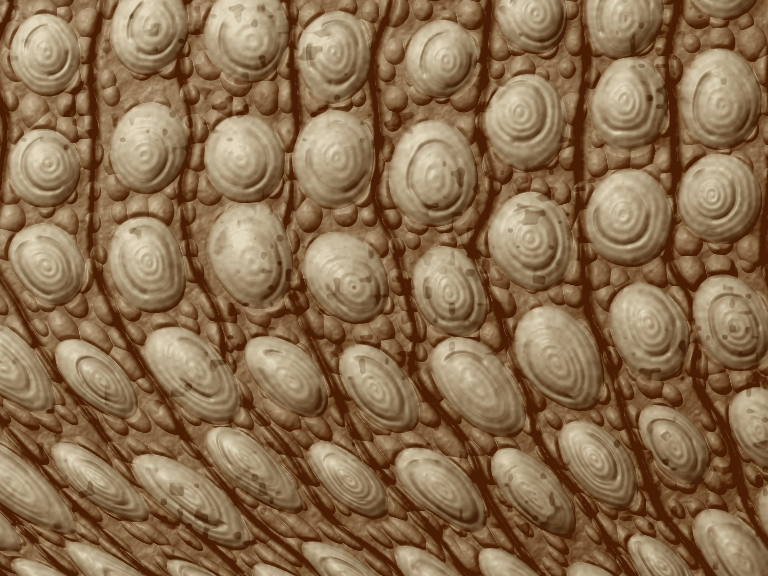
Write a WebGL 1 fragment shader that draws this texture.

```glsl
precision highp float;
// Knobbly reptile hide: columns of large domed scales with small beads between.
// A height field of jittered domes, beads and seams is lit from the upper left,
// and the resulting tone is mapped from dark umber to pale ivory.
uniform vec2 u_resolution;

float hash(vec2 p) {
  return fract(sin(dot(p, vec2(127.1, 311.7))) * 43758.5);
}

float noise(vec2 p) {
  vec2 i = floor(p), f = fract(p);
  f = f * f * (3.0 - 2.0 * f);
  return mix(mix(hash(i), hash(i + vec2(1.0, 0.0)), f.x),
             mix(hash(i + vec2(0.0, 1.0)), hash(i + 1.0), f.x), f.y);
}

float fbm(vec2 p) {
  return 0.55 * noise(p) + 0.3 * noise(p * 2.1 + 7.3) + 0.15 * noise(p * 4.3 + 3.1);
}

// Rounded profile: 1 at the middle, 0 at distance 1
float dome(float d) {
  float e = max(1.0 - d * d, 0.0);
  return e * (1.45 - 0.45 * e);
}

// Columns hang straight at the top and lean to the right lower down
vec2 hang(vec2 p) {
  float sag = max(0.62 - p.y, 0.0);
  vec2 wobble = vec2(noise(p * 9.0), noise(p * 9.0 + 31.0)) - 0.5;
  return p + 0.016 * wobble - vec2(sag * sag * (1.3 - 0.6 * p.x), 0.0);
}

// Small beads in a jittered grid
float beads(vec2 q) {
  vec2 b = q / vec2(0.044, 0.05);
  float height = 0.0;
  for (int j = -1; j <= 1; j++) {
    for (int i = -1; i <= 1; i++) {
      vec2 cell = floor(b) + vec2(float(i), float(j));
      vec2 jitter = vec2(hash(cell + 2.0), hash(cell + 5.0)) - 0.5;
      float size = mix(0.3, 0.64, hash(cell + 8.0));
      height = max(height, size * dome(length(b - cell - 0.5 - 0.6 * jitter) / size));
    }
  }
  return height;
}

// Returns height, large scale coverage and dirt
vec3 relief(vec2 p) {
  vec2 q = hang(p);
  const vec2 pitch = vec2(0.168, 0.192);
  float nearest = 9.0, capDist = 9.0, seed = 0.0;
  vec2 local = vec2(0.0);
  for (int i = -1; i <= 1; i++) {
    float column = floor(q.x / pitch.x) + float(i);
    float shift = hash(vec2(column, 7.0));
    for (int j = -1; j <= 1; j++) {
      vec2 cell = vec2(column, floor(q.y / pitch.y - shift) + float(j));
      vec2 jitter = vec2(0.14, 0.2) * (vec2(hash(cell), hash(cell + 9.0)) - 0.5);
      vec2 o = q - (cell + vec2(0.5, 0.5 + shift) + jitter) * pitch;
      float radius = mix(0.064, 0.084, hash(cell + 4.0));
      o *= vec2(1.1, 0.94) / radius;
      float d = length(o);
      if (d < nearest) {
        nearest = d;
        local = o;
        seed = hash(cell + 13.0);
        vec2 lean = vec2(hash(cell + 17.0), hash(cell + 21.0)) - 0.5;
        capDist = length(o - 0.35 * lean) / mix(0.5, 0.68, seed);
      }
    }
  }
  float scale = 1.0 - smoothstep(0.9, 1.04, nearest);

  // Broken ring around the raised cap of each scale
  float broken = smoothstep(0.38, 0.62, noise(local * 1.7 + seed * 50.0));
  float ring = exp(-pow((capDist - 1.1) * 8.0, 2.0)) * broken * scale;
  float height = 0.04 * dome(nearest) + 0.009 * dome(capDist) - 0.005 * ring;
  height += 0.0007 * scale * sin(capDist * 19.0 + 5.0 * noise(local * 2.0 + seed * 20.0));

  // Beads, wrinkled skin and the seams between columns
  float gap = smoothstep(0.9, 1.12, nearest);
  height += gap * 0.031 * beads(q);
  float across = q.x / pitch.x + 0.25 * (noise(vec2(floor(q.x / pitch.x + 0.5) * 5.0, q.y * 9.0)) - 0.5);
  float seam = exp(-pow(abs(fract(across + 0.5) - 0.5) * 22.0, 2.0)) * gap;
  height -= 0.014 * seam;
  height += 0.006 * (fbm(p * 45.0) - 0.5) * mix(1.0, 0.4, scale);
  return vec3(height, scale, max(seam, 0.6 * ring));
}

void main() {
  vec2 p = gl_FragCoord.xy / u_resolution.y;
  float eps = 0.002;
  vec3 here = relief(p);
  vec2 slope = vec2(relief(p + vec2(eps, 0.0)).x, relief(p + vec2(0.0, eps)).x) - here.x;
  vec3 normal = normalize(vec3(-slope / eps, 1.0));

  // Diffuse light, wet gloss and a short cast shadow
  vec3 light = normalize(vec3(-0.5, 0.65, 0.85));
  float diffuse = max(dot(normal, light), 0.0);
  float gloss = pow(max(dot(normal, normalize(light + vec3(0.0, 0.0, 1.0))), 0.0), 45.0);
  float shadow = smoothstep(0.004, 0.032, relief(p + vec2(-0.018, 0.022)).x - here.x);

  float tone = 0.6 * diffuse + 0.24 * here.y + 5.0 * clamp(here.x, 0.0, 0.022);
  tone += 0.14 * gloss - 0.2 * shadow - 0.3 * here.z;
  tone += 0.22 * (fbm(p * 24.0) - 0.5) + 0.12 * (noise(p * 130.0) - 0.5);
  tone += 0.13 * (p.y - 0.5) - 0.1 * (p.x - 0.66);
  tone -= 0.25 * smoothstep(0.72, 0.85, noise(p * 70.0 + 11.0)) * smoothstep(0.5, 0.7, noise(p * 13.0));
  tone = clamp(tone, 0.0, 1.08);

  // Umber to ivory, with rusty skin in the gaps
  vec3 color = mix(vec3(0.26, 0.125, 0.035), vec3(0.84, 0.79, 0.68), vec3(tone, tone, pow(tone, 1.12)));
  color += vec3(0.025, -0.012, -0.025) * (1.0 - here.y) * (1.0 - 0.5 * tone);
  gl_FragColor = vec4(color, 1.0);
}
```
